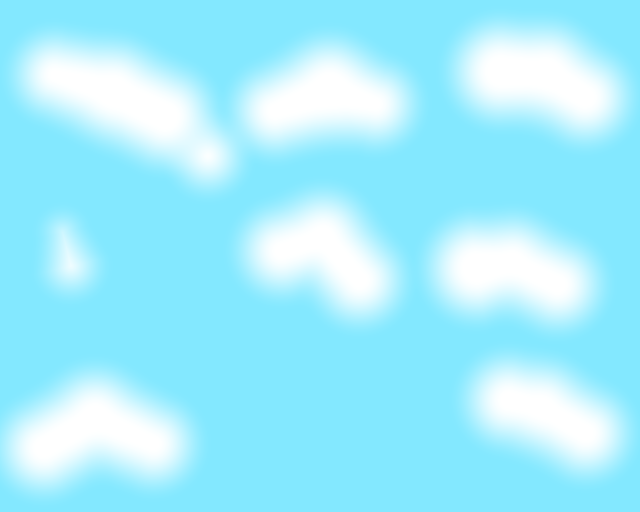
Give the GLSL for this texture, as a WebGL 1 fragment shader.

```glsl
precision highp float;
uniform vec2 u_resolution;

#define SKY vec3(0.515, 0.91, 1.0)
#define CLOUD vec3(1.0, 1.0, 1.0)
#define GRID vec2(3.0, 3.0)
#define SOFTNESS 0.054
#define JITTER 0.06
#define GAP_CELL 1
#define SLIVER_CELL 3
#define PUFF_CENTER vec2(0.325, 0.695)
#define PUFF_RADIUS 0.044
#define SEED 17.0

vec2 hash2(vec2 p) {
  vec3 q = fract(vec3(p.xyx) * vec3(0.1031, 0.1030, 0.0973));
  q += dot(q, q.yzx + 33.33);
  return fract((q.xx + q.yz) * q.zy);
}

float smoothMin(float a, float b, float k) {
  float h = max(k - abs(a - b), 0.0) / k;
  return min(a, b) - 0.25 * k * h * h;
}

// Capsule whose radius changes from one end to the other
float taperedCapsule(vec2 p, vec2 a, vec2 b, float ra, float rb) {
  vec2 pa = p - a, ba = b - a;
  float h = clamp(dot(pa, ba) / dot(ba, ba), 0.0, 1.0);
  return length(pa - ba * h) - mix(ra, rb, h);
}

vec2 rotate(vec2 p, float angle) {
  float c = cos(angle), s = sin(angle);
  return vec2(c * p.x + s * p.y, c * p.y - s * p.x);
}

// Two capsules joined at a bent waist
float cloudDistance(vec2 p, vec2 cell) {
  vec2 shape = hash2(cell + SEED);
  vec2 ends = mix(vec2(0.058), vec2(0.078), hash2(cell + SEED * 2.0));
  vec2 turn = hash2(cell + SEED * 3.0);
  float halfLength = mix(0.07, 0.118, shape.x);
  float bend = mix(-0.03, 0.03, shape.y);
  float waist = mix(0.062, 0.08, turn.y);
  p = rotate(p, mix(-0.6, 0.2, turn.x));
  vec2 middle = vec2(mix(-0.02, 0.02, turn.y), bend);
  float left = taperedCapsule(p, vec2(-halfLength, -bend), middle, ends.x, waist);
  float right = taperedCapsule(p, middle, vec2(halfLength, -bend), waist, ends.y);
  return smoothMin(left, right, 0.02);
}

// Thin upright wisp
float sliverDistance(vec2 p) {
  return taperedCapsule(p, vec2(-0.012, 0.04), vec2(0.004, -0.025), 0.008, 0.03);
}

float coverage(float d) {
  return 1.0 - smoothstep(-SOFTNESS, SOFTNESS, d);
}

void main() {
  vec2 uv = gl_FragCoord.xy / u_resolution.y;
  vec2 cellSize = vec2(u_resolution.x / u_resolution.y, 1.0) / GRID;

  // Share of sky left uncovered, starting with the stray puff
  vec2 puffCenter = PUFF_CENTER * cellSize * GRID;
  float clear = 1.0 - coverage(length(uv - puffCenter) - PUFF_RADIUS);

  // One cloud in each remaining cell
  for (int i = 0; i < 9; i++) {
    if (i == GAP_CELL) continue;
    float index = float(i);
    float row = floor((index + 0.5) / GRID.x);
    vec2 cell = vec2(index - row * GRID.x, row);
    vec2 offset = JITTER * (hash2(cell + SEED * 4.0) - 0.5);
    vec2 p = uv - (cell + 0.5) * cellSize - offset;
    float d;
    if (i == SLIVER_CELL) {
      d = sliverDistance(p + vec2(0.05, 0.0));
    } else {
      d = cloudDistance(p, cell);
    }
    clear *= 1.0 - coverage(d);
  }

  gl_FragColor = vec4(mix(CLOUD, SKY, clear), 1.0);
}
```
